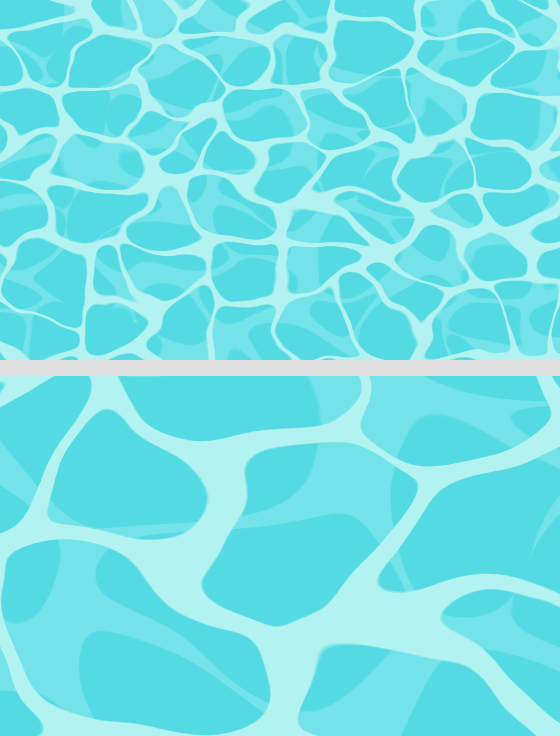
Top, the full canvas; bottom, a detail of the centre.
Write a Shadertoy shader that draws this texture.

```glsl
// Sunlit pool water: a pale caustic net over turquoise, with fainter ribbons below.
// Both nets are Voronoi borders, bent by gradient noise and rounded at the
// junctions by a smooth minimum of the distances to all borders of a cell.

vec2 hash2(vec2 p) {
    vec3 q = fract(p.xyx * vec3(0.1031, 0.1030, 0.0973));
    q += dot(q, q.yzx + 33.33);
    return fract((q.xx + q.yz) * q.zy);
}

float cornerSlope(vec2 corner, vec2 offset) {
    return dot(hash2(corner) * 2.0 - 1.0, offset);
}

float gradientNoise(vec2 p) {
    vec2 i = floor(p), f = fract(p);
    vec2 u = f * f * f * (f * (f * 6.0 - 15.0) + 10.0);
    vec2 e = vec2(1.0, 0.0);
    float low  = mix(cornerSlope(i, f), cornerSlope(i + e.xy, f - e.xy), u.x);
    float high = mix(cornerSlope(i + e.yx, f - e.yx), cornerSlope(i + e.xx, f - e.xx), u.x);
    return 1.4 * mix(low, high, u.y);
}

vec2 warp(vec2 p) {
    return vec2(gradientNoise(p + 17.3), gradientNoise(p + vec2(51.7, 83.1)));
}

vec2 cellPoint(vec2 cell) {
    return cell + 0.5 + 0.78 * (hash2(cell) - 0.5);
}

// Rounded distance from p to the borders of its Voronoi cell
float netDistance(vec2 p, float rounding) {
    vec2 home = floor(p), nearestCell = home;
    float nearest = 1e3;
    for (int y = -1; y <= 1; y++)
    for (int x = -1; x <= 1; x++) {
        vec2 cell = home + vec2(x, y);
        vec2 toPoint = cellPoint(cell) - p;
        float d = dot(toPoint, toPoint);
        if (d < nearest) {
            nearest = d;
            nearestCell = cell;
        }
    }

    vec2 a = cellPoint(nearestCell) - p;
    float sum = 0.0;
    for (int y = -2; y <= 2; y++)
    for (int x = -2; x <= 2; x++) {
        if (x == 0 && y == 0) continue;
        vec2 b = cellPoint(nearestCell + vec2(x, y)) - p;
        float border = dot(0.5 * (a + b), normalize(b - a));
        sum += exp(-border / rounding);
    }
    return -rounding * log(sum);
}

// Coverage of the net drawn with the given half width
float net(vec2 p, float rounding, float halfWidth, float blur) {
    float d = netDistance(p, rounding);
    return 1.0 - smoothstep(halfWidth - blur, halfWidth + blur, d);
}

void mainImage(out vec4 fragColor, in vec2 fragCoord) {
    vec2 uv = fragCoord / iResolution.y;
    float blur = 6.0 / iResolution.y;

    // Wide, flat cells that shrink slightly toward the top
    vec2 p = uv * vec2(5.2, 6.1 + 0.7 * uv.y) + 20.0;

    // Faint ribbons that taper off where their width falls below zero
    vec2 deep = p * 0.85 + vec2(37.4, 11.8);
    float deepWidth = max(0.045 + 0.20 * gradientNoise(deep * 0.8 + 5.2), -0.12);
    deep += 0.50 * warp(deep * 0.9);
    float ribbons = net(deep, 0.08, deepWidth, blur);

    // Bright net with swelling and thinning strands
    float width = max(0.042 + 0.08 * gradientNoise(p * 0.9 + 63.5), 0.022);
    vec2 bent = p + 0.42 * warp(p) + 0.08 * warp(p * 2.3 + 9.1);
    float caustics = net(bent, 0.07, width, blur);

    vec3 water  = vec3(0.33, 0.855, 0.885);
    vec3 ribbon = vec3(0.45, 0.89, 0.915);
    vec3 light  = vec3(0.70, 0.95, 0.945);
    vec3 color = mix(mix(water, ribbon, ribbons), light, caustics);
    fragColor = vec4(color, 1.0);
}
```
